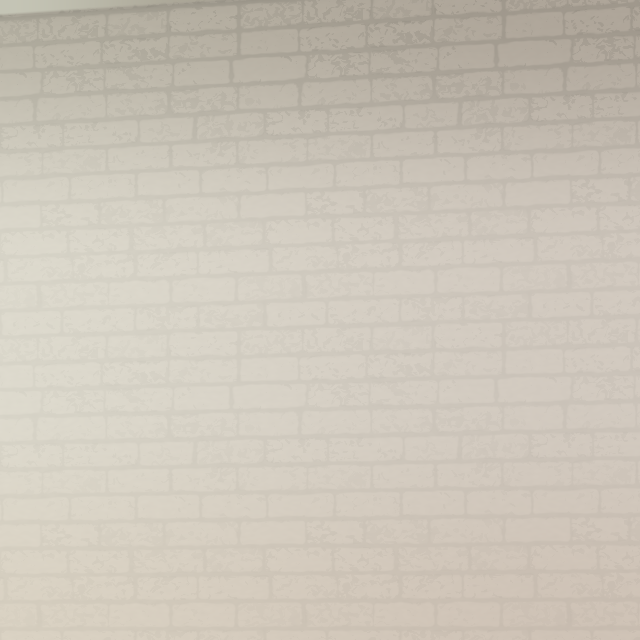
A three.js fragment shader for this texture:

```glsl
// Pale whitewashed brick wallpaper under soft light, with a sliver of ceiling at the top left.
// Courses fan out slightly to the right; bricks come from jittered joints on a 4 by 12 tile,
// and tileable gradient noise adds the worn flecks.
varying vec2 vUv;

const vec2 TILE = vec2(10.0, 12.0); // repeat of the print, in course heights

vec2 hash2(vec2 p) {
  p = vec2(dot(p, vec2(127.1, 311.7)), dot(p, vec2(269.5, 183.3)));
  return fract(sin(p) * 43758.545);
}

float corner(vec2 cell, vec2 offset, vec2 f, vec2 period) {
  vec2 gradient = hash2(mod(cell + offset, period)) * 2.0 - 1.0;
  return dot(gradient, f - offset);
}

// Gradient noise that wraps with the given period
float noise(vec2 p, vec2 period) {
  vec2 i = floor(p), f = fract(p);
  vec2 u = f * f * f * (f * (f * 6.0 - 15.0) + 10.0);
  float low = mix(corner(i, vec2(0.0), f, period), corner(i, vec2(1.0, 0.0), f, period), u.x);
  float high = mix(corner(i, vec2(0.0, 1.0), f, period), corner(i, vec2(1.0), f, period), u.x);
  return mix(low, high, u.y);
}

float tiledNoise(vec2 p, vec2 frequency) {
  return noise(p * frequency, TILE * frequency);
}

// Returns mortar, outline and wear amounts
vec3 brickwork(vec2 p) {
  // Hand-laid wobble of the courses
  p += 0.05 * vec2(tiledNoise(p, vec2(2.0)), tiledNoise(p + 3.7, vec2(1.0)));
  float course = mod(floor(p.y), 12.0);

  // One bit per course tells whether it is shifted by half a brick
  float shifted = mod(floor(1961.0 / exp2(course) + 0.001), 2.0);
  float along = (p.x - mix(0.05, 1.4, shifted)) / 2.5;

  // Nearest vertical joint, moved a little and sometimes faint
  float joint = floor(along + 0.5);
  vec2 jointRandom = hash2(vec2(mod(joint, 4.0), course) + 17.0);
  float side = along - joint - (jointRandom.x - 0.5) * 0.18;
  float brick = mod(joint - 1.0 + step(0.0, side), 4.0);
  vec2 brickRandom = hash2(vec2(brick, course) + 5.0);

  // Distance inward from the rounded brick edge
  float ragged = tiledNoise(p, vec2(3.0, 5.0));
  vec2 inset = vec2(abs(side) * 2.5 + 0.05 * jointRandom.y, 0.5 - abs(fract(p.y) - 0.5));
  float edge = 0.2 - length(max(0.2 - inset, 0.0)) + 0.05 * ragged;
  float mortar = 1.0 - smoothstep(0.03, 0.11, edge);
  float outline = smoothstep(0.03, 0.08, edge) * (1.0 - smoothstep(0.08, 0.16, edge));
  outline *= smoothstep(-0.15, 0.3, tiledNoise(p + 1.3, vec2(1.0, 2.0)));

  // Flaked patches, heavier on some bricks and close to their edges
  vec2 warped = p + 0.25 * vec2(ragged, tiledNoise(p + 8.1, vec2(3.0)));
  float flakes = tiledNoise(warped, vec2(4.0, 5.0)) + 0.5 * tiledNoise(warped + 2.6, vec2(9.0, 11.0));
  float patches = tiledNoise(p + 6.4, vec2(1.0, 2.0));
  float amount = flakes + 0.6 * patches + 0.45 * (brickRandom.x - 0.5) - 0.4 * min(edge, 0.2);
  float wear = smoothstep(0.1, 0.24, amount) * (1.0 - mortar);
  return vec3(mortar, outline, wear * mix(0.5, 1.0, brickRandom.y));
}

void main() {
  // Undo the fan of the courses, then measure in course heights
  float level = vUv.y / (1.0 + 0.07 * vUv.x);
  vec2 p = vec2(vUv.x, level - 0.0176) / 0.0414;
  vec3 print = brickwork(p);

  // Light: bright at the left, rosier at the right, shaded under the ceiling
  vec3 wall = mix(vec3(0.868, 0.855, 0.806), vec3(0.822, 0.79, 0.75), smoothstep(-0.1, 0.95, vUv.x));
  wall *= mix(vec3(0.985, 0.965, 0.95), vec3(1.0), smoothstep(0.0, 0.4, vUv.y));
  float shade = pow(smoothstep(0.52, 1.0, vUv.y), 1.5);
  wall *= mix(vec3(1.0), vec3(0.83, 0.82, 0.8), shade);

  // The print fades out where the light is strongest
  float contrast = mix(0.034, 0.085, shade) * mix(0.8, 1.0, smoothstep(0.0, 0.5, vUv.x));
  float ink = print.x + 0.5 * print.y + 0.85 * print.z;
  wall *= 1.0 - contrast * ink * vec3(1.0, 0.97, 1.0);
  wall *= 1.0 + 0.012 * tiledNoise(p + 4.2, vec2(3.0, 6.0));

  // Ceiling wedge with a dark seam
  vec3 ceiling = mix(vec3(0.77, 0.77, 0.71), vec3(0.66, 0.64, 0.58), smoothstep(0.0, 0.35, vUv.x));
  wall *= 1.0 - 0.1 * exp(-abs(level - 0.975) / 0.006);
  wall = mix(wall, ceiling, smoothstep(0.974, 0.98, level));

  gl_FragColor = vec4(wall, 1.0);
}
```
